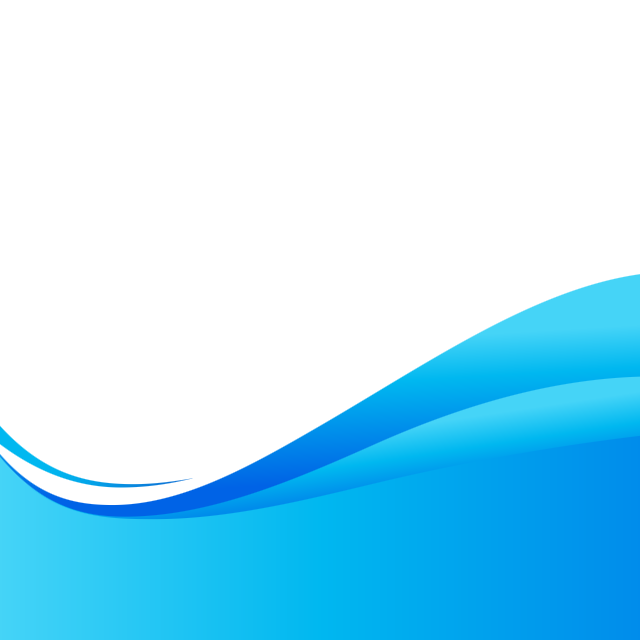
This background is drawn by a Shadertoy shader. Its source:

```glsl
// Layered blue waves sweeping up to the right over white, with a thin crescent.
// Each edge is a height curve of cubic Hermite spans between a few knots;
// each layer is filled with a three-stop gradient and stacked back to front.

// Knots: x, height, slope
const vec3 BACK[4]   = vec3[4](vec3(0.0, 0.2904, -1.15), vec3(0.1758, 0.2109, 0.0),
                               vec3(0.5, 0.3346, 0.58), vec3(1.0, 0.5716, 0.14));
const vec3 MIDDLE[4] = vec3[4](vec3(0.0, 0.2865, -1.2), vec3(0.1953, 0.1927, 0.0),
                               vec3(0.5859, 0.306, 0.445), vec3(1.0, 0.4115, 0.03));
const vec3 FRONT[4]  = vec3[4](vec3(0.0, 0.2812, -1.12), vec3(0.2409, 0.1888, 0.0),
                               vec3(0.5859, 0.2448, 0.24), vec3(1.0, 0.319, 0.12));

// The crescent lies between two curves that meet at its tip
const vec3 CRESCENT_TIP     = vec3(0.3008, 0.2526, 0.17);
const vec3 CRESCENT_TOP[2]  = vec3[2](vec3(0.0, 0.3346, -1.1), vec3(0.2083, 0.2435, 0.0));
const vec3 CRESCENT_BASE[2] = vec3[2](vec3(0.0, 0.306, -0.75), vec3(0.1888, 0.2383, 0.0));
const float CRESCENT_BASE_TIP_SLOPE = 0.25;

// Gradient stops: light, cyan and dark positions along each layer's axis
const vec3 BACK_STOPS   = vec3(0.492, 0.427, 0.277);
const vec3 MIDDLE_STOPS = vec3(0.388, 0.340, 0.297);
const vec3 FRONT_STOPS  = vec3(0.0, 0.5, 1.0);
const float BACK_TILT   = 0.06;
const float MIDDLE_TILT = 0.15;

const vec3 PAPER     = vec3(1.0);
const vec3 LIGHT     = vec3(0.27, 0.83, 0.97);
const vec3 CYAN      = vec3(0.0, 0.72, 0.94);
const vec3 AZURE     = vec3(0.0, 0.55, 0.92);
const vec3 DEEP_BLUE = vec3(0.0, 0.39, 0.90);
const vec3 TIP_BLUE  = vec3(0.05, 0.45, 0.84);

// Cubic height between two knots
float hermite(float x, vec3 a, vec3 b) {
    float span = b.x - a.x;
    float t = (x - a.x) / span;
    float s = 1.0 - t;
    return s * s * ((1.0 + 2.0 * t) * a.y + t * span * a.z)
         + t * t * ((1.0 + 2.0 * s) * b.y - s * span * b.z);
}

float waveHeight(float x, vec3 knots[4]) {
    float height = hermite(x, knots[0], knots[1]);
    for (int i = 1; i < 3; i++) {
        if (x > knots[i].x) height = hermite(x, knots[i], knots[i + 1]);
    }
    return height;
}

float arcHeight(float x, vec3 knots[2], vec3 tip) {
    return x < knots[1].x ? hermite(x, knots[0], knots[1]) : hermite(x, knots[1], tip);
}

// Smooth coverage of the positive side of a signed field
float cover(float field) {
    return clamp(0.5 + field / max(fwidth(field), 1e-5), 0.0, 1.0);
}

// Linear ramp through light, cyan and a chosen dark end
vec3 ramp(float level, vec3 stops, vec3 dark) {
    float toCyan = clamp((level - stops.x) / (stops.y - stops.x), 0.0, 1.0);
    float toDark = clamp((level - stops.y) / (stops.z - stops.y), 0.0, 1.0);
    return mix(mix(LIGHT, CYAN, toCyan), dark, toDark);
}

void mainImage(out vec4 fragColor, in vec2 fragCoord) {
    vec2 uv = fragCoord / iResolution.xy;
    float fromRight = 1.0 - uv.x;
    vec3 color = PAPER;

    // Crescent floating above the trough
    vec3 baseTip = vec3(CRESCENT_TIP.xy, CRESCENT_BASE_TIP_SLOPE);
    float crescent = cover(arcHeight(uv.x, CRESCENT_TOP, CRESCENT_TIP) - uv.y)
                   * cover(uv.y - arcHeight(uv.x, CRESCENT_BASE, baseTip))
                   * cover(CRESCENT_TIP.x - uv.x);
    vec3 crescentColor = mix(CYAN, TIP_BLUE, smoothstep(0.05, CRESCENT_TIP.x, uv.x));
    color = mix(color, crescentColor, crescent);

    // Waves, back to front
    vec3 backColor = ramp(uv.y + BACK_TILT * fromRight, BACK_STOPS, DEEP_BLUE);
    color = mix(color, backColor, cover(waveHeight(uv.x, BACK) - uv.y));

    vec3 middleColor = ramp(uv.y + MIDDLE_TILT * fromRight, MIDDLE_STOPS, AZURE);
    color = mix(color, middleColor, cover(waveHeight(uv.x, MIDDLE) - uv.y));

    vec3 frontColor = ramp(uv.x, FRONT_STOPS, AZURE);
    color = mix(color, frontColor, cover(waveHeight(uv.x, FRONT) - uv.y));

    fragColor = vec4(color, 1.0);
}
```
